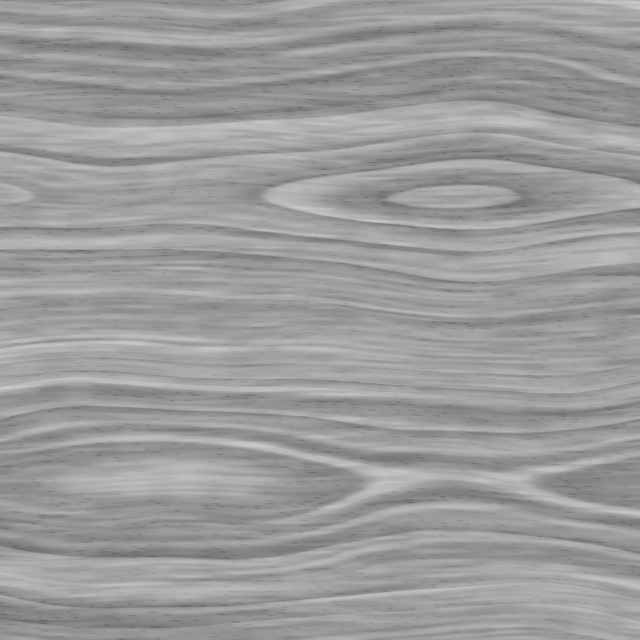
Give the GLSL for this texture, as a Shadertoy shader.

```glsl
// Grey wood plank: growth rings are contour bands of a folded height field,
// whose two ridge lines open into long eyes. Layered sines bend the rings;
// stretched noise adds fibres and a cellular grid scatters short dark pores.

const float TAU = 6.2831853;
const vec3  WOOD_GREY = vec3(0.604, 0.600, 0.600);
const vec3  WARM_TINT = vec3(0.012, -0.004, -0.002);
const float FIRST_RIDGE = 0.25;     // height of the lower ridge line
const float RIDGE_SHARPNESS = 0.985;
const float EYE_SIZE = 0.020;       // how far the eyes open
const float EYE_CENTRE = 0.24;      // x of the lower eye
const float EYE_RIM = 0.037;        // field depth of the pale rim
const float EYE_BORDER = 0.066;     // field depth of the dark border
const float SWIRL = 0.017;          // local distortion of the rings
const vec2  FIBRE_SCALE = vec2(10.0, 225.0);
const vec2  PORE_GRID = vec2(34.0, 230.0);

float hash(vec2 p) {
    vec3 q = fract(p.xyx * vec3(0.1031, 0.1030, 0.0973));
    q += dot(q, q.yzx + 33.33);
    return fract((q.x + q.y) * q.z);
}

float noise(vec2 p) {
    vec2 i = floor(p), f = fract(p);
    f = f * f * f * (f * (f * 6.0 - 15.0) + 10.0);
    vec2 e = vec2(0.0, 1.0);
    return mix(mix(hash(i), hash(i + e.yx), f.x),
               mix(hash(i + e.xy), hash(i + e.yy), f.x), f.y);
}

// Soft stripe of the given half width around zero
float stripe(float d, float width) {
    return exp(-d * d / (width * width));
}

// Gentle bending shared by rings and fibres
float bend(vec2 p) {
    return 0.004 * sin(TAU * 2.0 * p.x + 9.0 * p.y)
         + 0.002 * sin(TAU * 3.0 * p.x - 14.0 * p.y + 2.0);
}

// Height field whose contours are the growth rings
float ringField(vec2 p) {
    float y = p.y + bend(p);
    y += 0.03 * (1.0 - cos(TAU * (y - FIRST_RIDGE)));
    float fold = acos(RIDGE_SHARPNESS * cos(TAU * (y - FIRST_RIDGE))) / TAU;
    float eyes = -EYE_SIZE * cos(TAU * (p.x - EYE_CENTRE));
    float swirl = SWIRL * (noise(p * vec2(3.0, 13.0) + 7.0) - 0.5);
    float wiggle = 0.004 * (noise(p * vec2(8.0, 40.0) + 31.0) - 0.5);
    return fold + eyes + swirl + wiggle;
}

// Soft bands, sharp-edged late wood, thin pale lines and eye rims
float ringTone(float field, vec2 p) {
    float along = p.y * 2.2 + p.x * 0.6;
    float broad = noise(vec2(field * 22.0 + 3.0, along)) - 0.5;
    float medium = noise(vec2(field * 62.0 + 50.0, along * 1.3)) - 0.5;
    float fine = noise(vec2(field * 165.0 + 90.0, along * 2.0)) - 0.5;

    float ring = field * 27.0 + 1.2 * noise(vec2(field * 9.0, along + 20.0));
    float phase = fract(ring);
    float lateWood = phase * phase * smoothstep(1.0, 0.91, phase)
                   * hash(vec2(floor(ring), 5.0));

    float pale = smoothstep(0.68, 0.93, noise(vec2(field * 80.0 + 140.0, along)));
    float depth = 0.25 - abs(field - 0.25);
    float rims = 0.055 * stripe(depth - EYE_RIM, 0.006)
               - 0.055 * stripe(depth - EYE_BORDER, 0.006);
    return 0.105 * broad + 0.13 * medium + 0.085 * fine + rims
         - 0.17 * (lateWood - 0.13) + 0.08 * (pale - 0.15);
}

// One short tapered dash in each cell of a shifted grid
float pores(vec2 p) {
    vec2 g = p * PORE_GRID;
    g.x += 13.0 * hash(vec2(floor(g.y), 2.0));
    vec2 id = floor(g), c = fract(g) - 0.5;
    float halfLength = mix(0.15, 0.45, hash(id + 11.0));
    c.x -= (hash(id + 23.0) - 0.5) * (1.0 - 2.0 * halfLength);
    c.y += 0.3 * c.x;
    float taper = 1.0 - smoothstep(0.2, 1.0, abs(c.x) / halfLength);
    float dash = 1.0 - smoothstep(0.05, 0.42, abs(c.y));
    return taper * dash * smoothstep(0.3, 1.0, hash(id + 47.0));
}

void mainImage(out vec4 fragColor, in vec2 fragCoord) {
    vec2 p = fragCoord / iResolution.y;
    float rings = ringTone(ringField(p), p);

    // Fibres run along the plank and bend slightly with it
    vec2 grain = vec2(p.x, p.y + bend(p) + 0.004 * sin(TAU * p.x + 5.0 * p.y));
    float fibres = 0.080 * (noise(grain * FIBRE_SCALE) - 0.5)
                 + 0.060 * (noise(grain * FIBRE_SCALE * vec2(2.4, 0.6) + 60.0) - 0.5);

    // Pores show most in the darker wood
    float poreDepth = mix(0.08, 0.035, smoothstep(-0.08, 0.08, rings));
    float tone = rings + fibres - poreDepth * pores(grain) + 0.004;

    float warmth = noise(p * vec2(2.0, 16.0) + 80.0) - 0.45;
    fragColor = vec4(WOOD_GREY + tone + WARM_TINT * warmth, 1.0);
}
```
